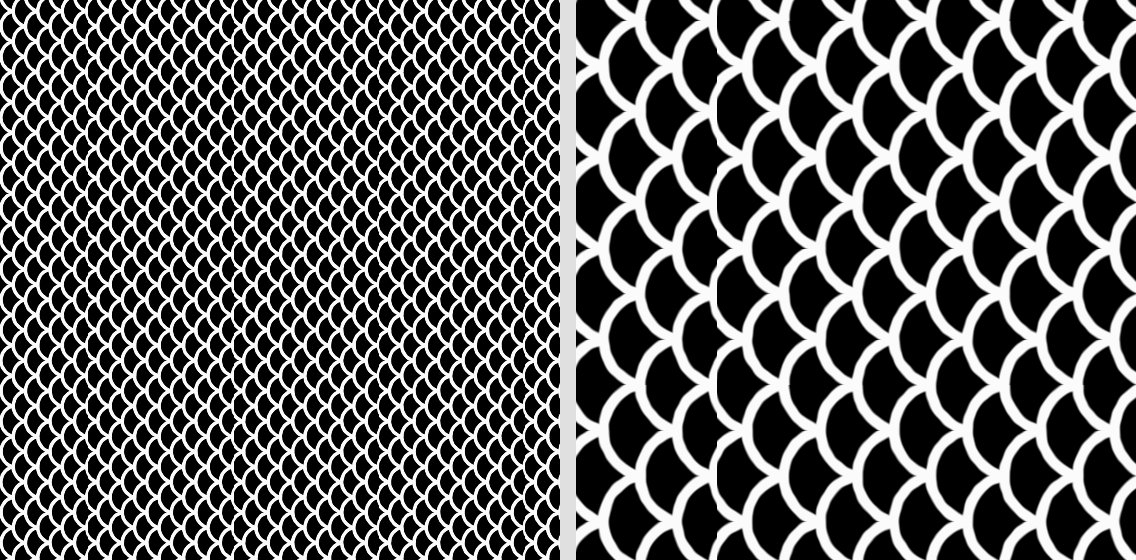
Left: the whole. Right: its middle third, enlarged.
This pattern is drawn by a three.js fragment shader. Its source:

```glsl
// Overlapping scales that open to the right, white outlines on black.
// Staggered columns of half ellipses are painted from left to right, each
// hiding the tails of the one before; gradient noise makes the edge uneven.

varying vec2 vUv;

const vec3 BLACK = vec3(0.0);
const vec3 WHITE = vec3(0.985);

const float COLUMN = 0.021875;         // step between staggered columns
const float ROW = 0.054253;            // height of one scale
const float TILE = 0.260417;           // width of a block of twelve columns
const float SEAM = 0.1566;             // where a block starts
const float FIRST_COLUMN = 0.0400;     // first scale tip after the seam
const float FIRST_ROW = 0.0033;
const float STROKE = 0.0063;
const float SOFTNESS = 0.0009;
const float WOBBLE = 0.0007;
const vec2 UPPER_RADII = vec2(0.0247, 0.0273);  // rounder half
const vec2 LOWER_RADII = vec2(0.0315, 0.0288);  // straighter half

vec2 hashGradient(vec2 cell) {
  float angle = 6.2832 * fract(sin(dot(cell, vec2(127.1, 311.7))) * 4375.85);
  return vec2(cos(angle), sin(angle));
}

float gradientNoise(vec2 p) {
  vec2 i = floor(p);
  vec2 f = p - i;
  vec2 w = f * f * (3.0 - 2.0 * f);
  vec2 e = vec2(0.0, 1.0);
  float low = mix(dot(hashGradient(i), f),
                  dot(hashGradient(i + e.yx), f - e.yx), w.x);
  float high = mix(dot(hashGradient(i + e.xy), f - e.xy),
                   dot(hashGradient(i + e.yy), f - e.yy), w.x);
  return mix(low, high, w.y);
}

// Approximate signed distance to an ellipse centred on the origin.
float ellipseDistance(vec2 p, vec2 radii) {
  float k = length(p / radii);
  return k * (k - 1.0) / max(length(p / (radii * radii)), 0.001);
}

// Distance to a scale whose leftmost tip is at the origin.
float scaleDistance(vec2 p) {
  vec2 radii = p.y > 0.0 ? UPPER_RADII : LOWER_RADII;
  return ellipseDistance(vec2(min(p.x - radii.x, 0.0), p.y), radii);
}

// Position relative to the nearest scale tip of one column.
vec2 toScale(vec2 p, float column) {
  float stagger = 0.5 * mod(column, 2.0);
  float y = (fract(p.y / ROW - stagger + 0.5) - 0.5) * ROW;
  return vec2(p.x - column * COLUMN, y);
}

// Lays one outlined black scale over the ink already there.
float paintScale(float ink, float d, float width) {
  float body = 1.0 - smoothstep(-SOFTNESS, SOFTNESS, d - 0.5 * width);
  float outline = smoothstep(-SOFTNESS, SOFTNESS, d + 0.5 * width);
  return mix(ink, outline, body);
}

void main() {
  // Blocks trim their last column slightly, leaving a faint seam
  vec2 p = vec2(mod(vUv.x - SEAM, TILE) - FIRST_COLUMN, vUv.y - FIRST_ROW);
  vec2 grain = vec2(p.x, mod(p.y, 4.0 * ROW));
  float wobble = WOBBLE * gradientNoise(grain * 150.0);

  // Columns that can reach this point, back to front
  float nearest = floor(p.x / COLUMN);
  float ink = 0.0;
  for (int i = -2; i <= 1; i++) {
    float d = scaleDistance(toScale(p, nearest + float(i)));
    ink = paintScale(ink, d + wobble, STROKE);
  }

  gl_FragColor = vec4(mix(BLACK, WHITE, ink), 1.0);
}
```
